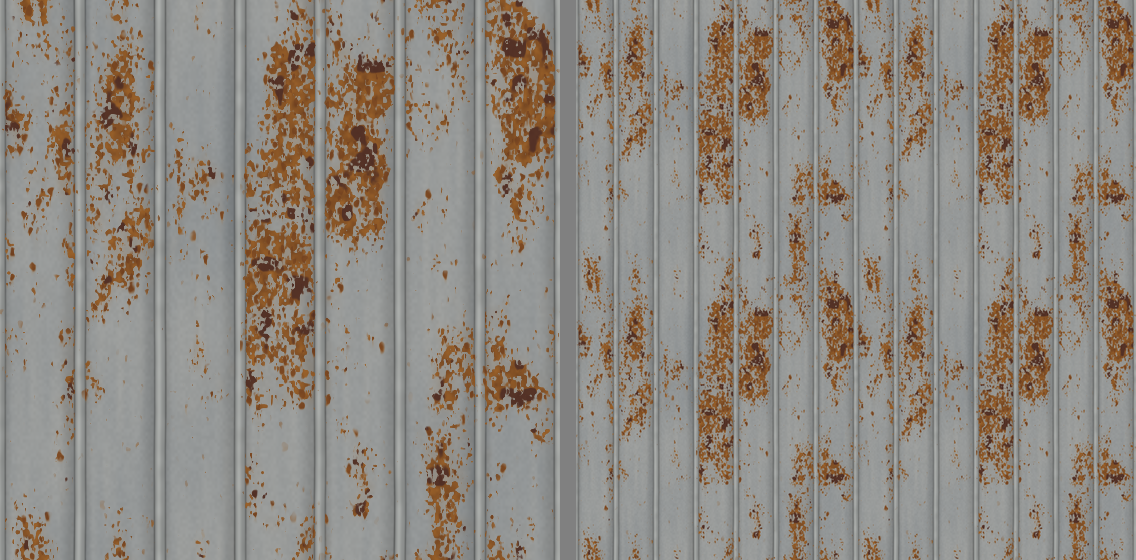
Left: one tile. Right: repeated 2 by 2.
A three.js fragment shader for this texture:

```glsl
// Grey painted sheet metal with seven ribbed panels, speckled and streaked with rust.
varying vec2 vUv;

float hash(vec2 p) {
  return fract(sin(dot(p, vec2(127.1, 311.7))) * 43758.5453);
}

// Value noise that wraps after a whole number of cells.
float noise(vec2 uv, vec2 cells, float seed) {
  vec2 p = uv * cells;
  vec2 i = floor(p);
  vec2 f = p - i;
  f = f * f * (3.0 - 2.0 * f);
  vec2 a = mod(i, cells) + seed;
  vec2 b = mod(i + 1.0, cells) + seed;
  return mix(mix(hash(a), hash(vec2(b.x, a.y)), f.x),
             mix(hash(vec2(a.x, b.y)), hash(b), f.x), f.y);
}

// Amount of corrosion: clusters along each panel, one panel nearly clean.
float rustDensity(vec2 uv) {
  float panel = mod(floor(uv.x * 7.0), 7.0);
  float across = fract(uv.x * 7.0);
  float s = 0.5 * noise(uv, vec2(14.0, 6.0), 3.0)
          + 0.3 * noise(uv, vec2(28.0, 13.0), 17.0)
          + 0.2 * noise(uv, vec2(63.0, 32.0), 29.0);
  s += 0.13 * sin(3.14159 * across) - 0.08;
  s -= 0.07 * cos(6.28318 * (uv.y - 0.3));
  s += 0.07 * (1.0 - step(0.5, mod(panel, 3.0)));
  s -= 0.17 * exp(-2.0 * (panel - 2.0) * (panel - 2.0));
  return 0.05 + 0.95 * smoothstep(0.38, 0.8, s);
}

// Scattered rust drops: x is the spot, y its faint run downwards.
vec2 drops(vec2 uv, vec2 cells, float density, float seed) {
  vec2 p = uv * cells;
  vec2 base = floor(p);
  vec2 result = vec2(0.0);
  for (int y = -1; y <= 1; y++) {
    for (int x = -1; x <= 1; x++) {
      vec2 cell = base + vec2(float(x), float(y));
      vec2 id = mod(cell, cells) + seed;
      vec2 d = p - cell - 0.2 - 0.6 * vec2(hash(id), hash(id + 41.3));
      float h = hash(id + 73.7);
      float size = 0.15 + 0.28 * h * h;
      float chance = hash(id + 97.1);
      float present = smoothstep(chance, chance + 0.12, density);
      float below = 1.0 - smoothstep(-0.1, 0.1, d.y);
      d.y *= mix(1.0, 0.6, below);
      float spot = 1.0 - smoothstep(0.55, 1.05, length(d) / size);
      float run = below * smoothstep(-0.6, 0.0, d.y)
                * (1.0 - smoothstep(0.2, 1.0, abs(d.x) / size));
      result = max(result, present * vec2(spot, run));
    }
  }
  return result;
}

void main() {
  vec2 uv = vUv;
  float cloud = noise(uv, vec2(9.0, 5.0), 5.0);
  float streak = noise(uv, vec2(84.0, 7.0), 11.0);
  float fine = noise(uv, vec2(210.0, 160.0), 23.0);
  float grain = 0.55 * noise(uv, vec2(128.0, 96.0), 31.0) + 0.45 * fine;

  // Weathered paint
  vec3 color = mix(vec3(0.545, 0.565, 0.575), vec3(0.625, 0.63, 0.62), 0.6 * cloud + 0.4 * streak);
  color += 0.025 * (fine - 0.5);

  // Panel shading and raised ribs; side is the signed distance to the nearest rib
  float side = (fract(uv.x * 7.0 + 0.5) - 0.5) / 7.0;
  side += 0.0012 * (noise(uv, vec2(7.0, 11.0), 47.0) - 0.5);
  float rib = 1.0 - smoothstep(0.008, 0.0105, abs(side));
  float leftShade = smoothstep(-0.042, -0.01, side) * (1.0 - step(0.0, side));
  float rightShade = (1.0 - smoothstep(0.01, 0.024, side)) * step(0.0, side);
  color *= 1.0 - (1.0 - rib) * (0.13 * leftShade + 0.09 * rightShade);
  vec3 ribColor = mix(vec3(0.54, 0.55, 0.545), vec3(0.65, 0.66, 0.65),
                      exp(-pow((side + 0.002) / 0.0045, 2.0)));
  ribColor += 0.05 * (noise(uv, vec2(70.0, 45.0), 53.0) - 0.5);
  color = mix(color, ribColor, rib);
  float crease = exp(-pow((abs(side) - 0.0098) / 0.0017, 2.0));
  color *= 1.0 - crease * (0.2 + 0.12 * streak);

  // Rust spots, runs and merged patches
  float density = rustDensity(uv) * (1.0 - 0.75 * rib);
  vec2 warp = vec2(noise(uv, vec2(150.0, 120.0), 61.0), noise(uv, vec2(150.0, 120.0), 67.0)) - 0.5;
  vec2 ragged = uv + 0.005 * warp;
  vec2 large = drops(ragged, vec2(62.0, 46.0), density * 0.75, 7.0);
  vec2 small = drops(ragged, vec2(112.0, 84.0), density * 0.8 + 0.02, 19.0);
  float patches = smoothstep(0.0, 0.13, grain + 0.55 * density - 0.9);
  float rust = max(max(large.x, small.x * 0.9), patches);
  float stain = max(max(large.y, small.y) * 0.55, 0.28 * density * density);

  color = mix(color, vec3(0.62, 0.47, 0.3), stain * (1.0 - 0.5 * rib));
  float tone = noise(uv, vec2(95.0, 80.0), 71.0);
  vec3 rustColor = mix(vec3(0.43, 0.24, 0.10), vec3(0.62, 0.38, 0.14), 0.65 * tone + 0.35 * fine);
  rustColor = mix(rustColor, vec3(0.40, 0.20, 0.09), 0.5 * large.x * large.x);

  // Dark pitted cores in the most corroded places
  float pit = noise(uv, vec2(42.0, 34.0), 79.0) + 0.3 * density + 0.2 * (grain - 0.5);
  rustColor = mix(rustColor, vec3(0.27, 0.14, 0.12), 0.85 * smoothstep(0.94, 1.06, pit));
  color = mix(color, rustColor, 0.93 * rust);

  gl_FragColor = vec4(color, 1.0);
}
```
